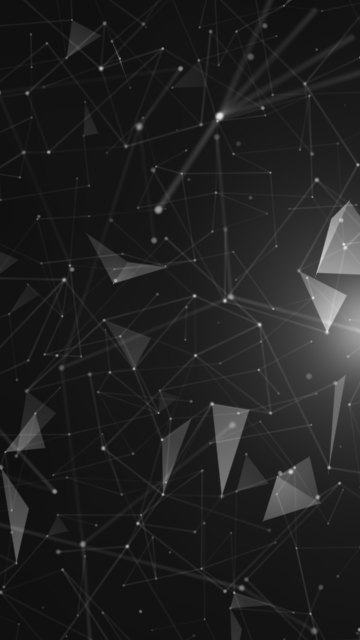
Give the GLSL for this background, as a WebGL 2 fragment shader.

```glsl
#version 300 es
precision highp float;
// A dark plexus: three depths of scattered nodes joined by faint links, with some
// translucent facets, over a grey gradient lit by a soft lamp at the right edge.
// Each depth is a rotated, jittered grid whose neighbouring nodes are linked by chance.

uniform vec2 u_resolution;
out vec4 fragColor;

// All lengths are in canvas widths
struct Net {
  float cell, dotRadius, dotLight, lineWidth, lineLight, linkShare, facetShare, angle, seed;
};
const Net FAR_NET  = Net(0.110, 0.0042, 0.24, 0.0019, 0.060, 0.20, 0.05,  0.35, 20.0);
const Net MID_NET  = Net(0.165, 0.0080, 0.36, 0.0030, 0.075, 0.20, 0.07, -0.30, 57.0);
const Net NEAR_NET = Net(0.310, 0.0135, 0.42, 0.0070, 0.085, 0.17, 0.00,  0.55, 91.0);

const vec2  LAMP = vec2(1.03, 0.87);
const float BASE_GREY = 0.062;
const vec3  LAMP_LIGHT = vec3(0.080, 0.17, 0.34);  // wide, middle, core
const vec3  LAMP_REACH = vec3(0.66, 0.30, 0.12);
const float HAZE = 0.012;
const vec2  FACET_LIGHT = vec2(0.07, 0.40);        // weakest, strongest
const vec2  HUB = vec2(0.61, 1.455);
const vec2  HUB_TAIL = vec2(0.44, 1.195);
const vec2  FAN_START = vec2(0.77, 1.82);
const vec2  FAN_END = vec2(1.08, 1.60);
const int   FAN_BEAMS = 4;
const float BEAM_WIDTH = 0.013;
const float BEAM_LIGHT = 0.10;

vec2 hash2(vec2 p) {
  vec3 h = fract(p.xyx * vec3(0.1031, 0.1030, 0.0973));
  h += dot(h, h.yzx + 33.33);
  return fract((h.xx + h.yz) * h.zy);
}

float gradientNoise(vec2 p) {
  vec2 i = floor(p), f = p - i;
  vec2 s = f * f * f * (f * (f * 6.0 - 15.0) + 10.0);
  vec2 x = vec2(1.0, 0.0);
  float a = dot(hash2(i) * 2.0 - 1.0, f);
  float b = dot(hash2(i + x) * 2.0 - 1.0, f - x);
  float c = dot(hash2(i + x.yx) * 2.0 - 1.0, f - x.yx);
  float d = dot(hash2(i + 1.0) * 2.0 - 1.0, f - 1.0);
  return mix(mix(a, b, s.x), mix(c, d, s.x), s.y);
}

vec2 rotate(vec2 p, float angle) {
  float c = cos(angle), s = sin(angle);
  return vec2(c * p.x - s * p.y, s * p.x + c * p.y);
}

vec2 nodeAt(vec2 id) { return id + 0.12 + 0.76 * hash2(id); }

// Soft line, a little brighter towards its ends
float link(vec2 p, vec2 a, vec2 b, float width, float pixel) {
  vec2 ab = b - a;
  float t = clamp(dot(p - a, ab) / dot(ab, ab), 0.0, 1.0);
  float d = length(p - a - ab * t);
  return (1.0 - smoothstep(0.0, width + pixel, d)) * mix(0.65, 1.0, abs(2.0 * t - 1.0));
}

float outsideEdge(vec2 p, vec2 a, vec2 b) {
  vec2 e = normalize(b - a);
  return e.y * (p.x - a.x) - e.x * (p.y - a.y);
}

// Filled triangle, fading away from its first corner
float facet(vec2 p, vec2 a, vec2 b, vec2 c, float pixel) {
  float side = sign((b.x - a.x) * (c.y - a.y) - (b.y - a.y) * (c.x - a.x));
  float d = max(max(side * outsideEdge(p, a, b), side * outsideEdge(p, b, c)),
                side * outsideEdge(p, c, a));
  float fade = 1.0 - 0.45 * min(length(p - a) / length(b - a), 1.0);
  return (1.0 - smoothstep(-pixel, pixel, d)) * fade;
}

// Two facets sharing the edge a-b, the second one brighter
float kite(vec2 p, vec2 a, vec2 b, vec2 c, vec2 d, float pixel) {
  return 0.6 * facet(p, a, b, c, pixel) + facet(p, a, b, d, pixel);
}

float network(vec2 p, Net n, float facetGain, float pixel) {
  vec2 q = rotate(p, n.angle) / n.cell + n.seed;
  vec2 home = floor(q);
  float px = pixel / n.cell, width = n.lineWidth / n.cell, light = 0.0;
  vec2 steps[6] = vec2[6](vec2(1, 0), vec2(0, 1), vec2(1, 1), vec2(-1, 1), vec2(2, 1), vec2(-1, 2));

  for (int y = -2; y <= 0; y++)
  for (int x = -2; x <= 1; x++) {
    vec2 id = home + vec2(x, y), a = nodeAt(id);
    float crowd = 0.25 + 1.3 * smoothstep(-0.35, 0.35, gradientNoise(id * 0.37 + 4.5));

    // Links to neighbours
    for (int k = 0; k < 6; k++) {
      vec2 chance = hash2(id * 3.0 + float(k) * 11.37 + 5.1);
      if (chance.x < n.linkShare * crowd)
        light += n.lineLight * mix(0.35, 1.3, chance.y) * link(q, a, nodeAt(id + steps[k]), width, px);
    }

    // Translucent facets, some of them slivers
    vec2 pick = hash2(id * 5.0 + 2.7), shape = hash2(id * 7.0 + 8.3);
    if (pick.x < n.facetShare) {
      vec2 b = nodeAt(id + vec2(0, 1));
      vec2 c = mix(b, nodeAt(id + vec2(1, step(0.5, shape.x))), 0.25 + 0.5 * shape.y);
      light += facetGain * mix(FACET_LIGHT.x, FACET_LIGHT.y, pick.y) * facet(q, a, b, c, px);
    }
  }

  // Node of this cell
  vec2 size = hash2(home + 13.7);
  float r = n.dotRadius / n.cell * mix(0.4, 1.0, size.x);
  float glow = 1.0 - smoothstep(r * 0.3, r + px, length(q - nodeAt(home)));
  return light + n.dotLight * mix(0.3, 1.0, size.y) * glow;
}

void main() {
  vec2 p = gl_FragCoord.xy / u_resolution.x;
  float pixel = 1.0 / u_resolution.x;

  // Backdrop and lamp
  float lampDistance = length(p - LAMP);
  vec3 falloff = lampDistance / LAMP_REACH;
  float grey = BASE_GREY + dot(LAMP_LIGHT, exp(-falloff * falloff));
  grey += HAZE * gradientNoise(p * 3.0 + 7.0);

  // Nets from far to near
  float facetGain = 0.85 + 0.5 * exp(-4.0 * lampDistance * lampDistance);
  grey += network(p, FAR_NET, facetGain, pixel);
  grey += network(p, MID_NET, facetGain, pixel);
  grey += network(p, NEAR_NET, facetGain, pixel);

  // Bright kites at the focal points
  grey += 0.60 * kite(p, vec2(0.88, 1.02), vec2(0.97, 1.22), vec2(1.12, 1.01), vec2(0.92, 1.17), pixel);
  grey += 0.36 * kite(p, vec2(0.315, 0.99), vec2(0.355, 1.05), vec2(0.24, 1.13), vec2(0.465, 1.035), pixel);
  grey += 0.38 * kite(p, vec2(0.77, 0.455), vec2(0.89, 0.38), vec2(0.86, 0.51), vec2(0.73, 0.33), pixel);

  // Blurred beams fanning out of the hub
  for (int i = 0; i < FAN_BEAMS; i++) {
    vec2 end = mix(FAN_START, FAN_END, float(i) / float(FAN_BEAMS - 1));
    grey += BEAM_LIGHT * link(p, HUB, end, BEAM_WIDTH, pixel);
  }
  grey += 1.6 * BEAM_LIGHT * link(p, HUB, HUB_TAIL, BEAM_WIDTH, pixel);
  float hubDistance = min(length(p - HUB), length(p - HUB_TAIL));
  grey += 0.34 * (1.0 - smoothstep(0.005, 0.016, hubDistance));

  fragColor = vec4(vec3(min(grey, 0.88)), 1.0);
}
```
